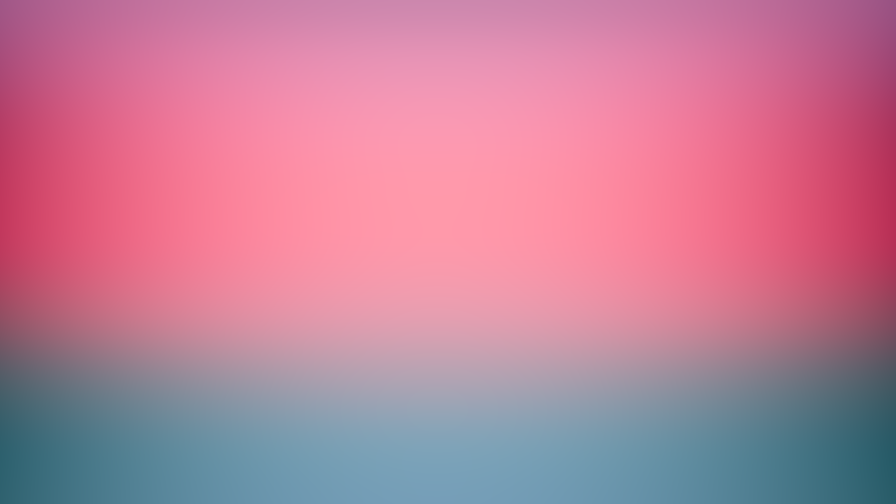
This background is drawn by a Shadertoy shader. Its source:

```glsl
// Soft pink glow above a misty teal floor, with dark crimson sides.
// Two smooth vertical colour ramps, one for the centre and one for the sides,
// are blended by the horizontal distance from the glow's axis.

const float GLOW_AXIS = 0.488;                     // horizontal centre of the glow
const vec3 UPPER_FALLOFF = vec3(3.5, 1.95, 2.1);   // per-channel side fade in the pink
const vec3 FLOOR_FALLOFF = vec3(1.9, 2.0, 2.0);    // per-channel side fade in the teal
const vec2 HORIZON = vec2(0.20, 0.44);             // heights where teal turns to pink

// Evenly spaced ramp stops, bottom to top
const int STOPS = 9;
const vec3 CENTRE_RAMP[STOPS] = vec3[STOPS](
    vec3(0.46, 0.62, 0.72), vec3(0.51, 0.64, 0.72), vec3(0.70, 0.64, 0.70),
    vec3(0.90, 0.62, 0.69), vec3(0.99, 0.60, 0.67), vec3(1.00, 0.60, 0.67),
    vec3(0.98, 0.60, 0.70), vec3(0.91, 0.58, 0.71), vec3(0.80, 0.53, 0.68));
const vec3 SIDE_RAMP[STOPS] = vec3[STOPS](
    vec3(0.17, 0.37, 0.42), vec3(0.17, 0.36, 0.41), vec3(0.30, 0.35, 0.39),
    vec3(0.55, 0.29, 0.37), vec3(0.72, 0.21, 0.35), vec3(0.73, 0.20, 0.35),
    vec3(0.69, 0.22, 0.38), vec3(0.64, 0.28, 0.46), vec3(0.61, 0.33, 0.52));

// Catmull-Rom curve through four neighbouring stops
vec3 spline(vec3 a, vec3 b, vec3 c, vec3 d, float t) {
    return b + 0.5 * t * (c - a + t * (2.0 * a - 5.0 * b + 4.0 * c - d
             + t * (3.0 * (b - c) + d - a)));
}

vec3 sampleRamp(vec3 ramp[STOPS], float height) {
    float position = clamp(height, 0.0, 1.0) * float(STOPS - 1);
    int i = min(int(position), STOPS - 2);
    return spline(ramp[max(i - 1, 0)], ramp[i], ramp[i + 1],
                  ramp[min(i + 2, STOPS - 1)], position - float(i));
}

void mainImage(out vec4 fragColor, in vec2 fragCoord) {
    vec2 uv = fragCoord / iResolution.xy;

    // Side fade: red holds longer than green and blue in the pink band
    float sideDistance = 2.0 * abs(uv.x - GLOW_AXIS);
    float pinkAmount = smoothstep(HORIZON.x, HORIZON.y, uv.y);
    vec3 falloff = mix(FLOOR_FALLOFF, UPPER_FALLOFF, pinkAmount);
    vec3 sideAmount = pow(vec3(max(sideDistance, 0.0001)), falloff);

    vec3 colour = mix(sampleRamp(CENTRE_RAMP, uv.y),
                      sampleRamp(SIDE_RAMP, uv.y), sideAmount);
    fragColor = vec4(clamp(colour, 0.0, 1.0), 1.0);
}
```
